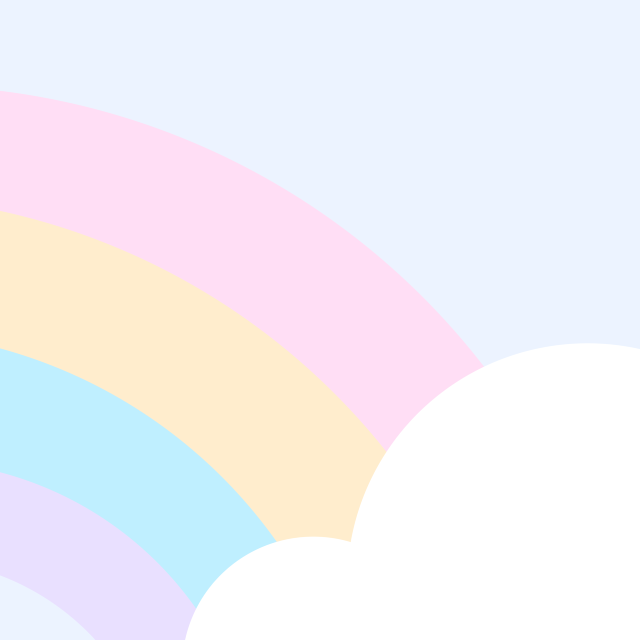
Write a three.js fragment shader that draws this background.

```glsl
#define EDGE 0.001
#define ARC_CENTER vec2(-0.138, -0.263)
#define PINK_RADIUS 1.1296
#define LAVENDER_RADIUS 0.543
#define INNER_RADIUS 0.3893

varying vec2 vUv;

const vec3 SKY = vec3(0.925, 0.954, 1.0);
const vec3 PINK = vec3(1.0, 0.871, 0.961);
const vec3 CREAM = vec3(1.0, 0.929, 0.804);
const vec3 BLUE = vec3(0.749, 0.937, 1.0);
const vec3 LAVENDER = vec3(0.914, 0.878, 1.0);
const vec3 CLOUD = vec3(1.0);

float circleDistance(vec2 p, vec2 center, float radius) {
  return length(p - center) - radius;
}

// Coverage of a shape, softened across its edge
float fill(float dist) {
  return 1.0 - smoothstep(-EDGE, EDGE, dist);
}

// Nested discs, each covering the inside of the one before
vec3 rainbow(vec2 p) {
  vec3 color = SKY;
  color = mix(color, PINK, fill(circleDistance(p, ARC_CENTER, PINK_RADIUS)));
  color = mix(color, CREAM, fill(circleDistance(p, vec2(-0.2253, -0.3633), 1.0581)));
  color = mix(color, BLUE, fill(circleDistance(p, vec2(-0.2052, -0.2982), 0.7813)));
  color = mix(color, LAVENDER, fill(circleDistance(p, ARC_CENTER, LAVENDER_RADIUS)));
  return mix(color, SKY, fill(circleDistance(p, ARC_CENTER, INNER_RADIUS)));
}

// Union of a large and a small puff
float cloudDistance(vec2 p) {
  float largePuff = circleDistance(p, vec2(0.918, 0.0879), 0.3757);
  float smallPuff = circleDistance(p, vec2(0.4896, -0.0436), 0.2051);
  return min(largePuff, smallPuff);
}

void main() {
  vec3 color = mix(rainbow(vUv), CLOUD, fill(cloudDistance(vUv)));
  gl_FragColor = vec4(color, 1.0);
}
```
